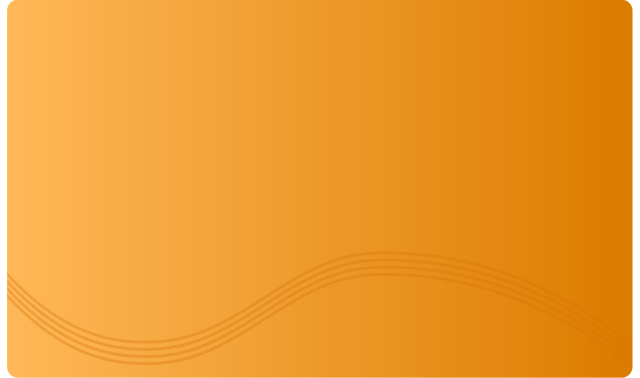
This background is drawn by a Shadertoy shader. Its source:

```glsl
// A rounded orange card on white, shaded by a horizontal gradient.
// Four thin parallel waves cross its lower part; each is a vertically shifted
// copy of one piecewise curve, drawn by its slope-corrected distance.

#define CARD_LIGHT vec3(1.0, 0.722, 0.345)
#define CARD_DARK vec3(0.863, 0.488, 0.0)
#define PAGE_COLOR vec3(1.0)
#define LINE_COLOR vec3(0.845, 0.45, 0.02)
#define LINE_ALPHA 0.34
#define LINE_COUNT 4
#define LINE_SPACING 0.0112
#define LINE_HALF_WIDTH 0.0022
#define CORNER_RADIUS 0.017

// Canvas is 1 unit wide and HEIGHT units tall.
#define HEIGHT 0.59

// Key points of the uppermost wave.
const vec2 waveStart = vec2(0.0117, 0.1615);
const vec2 waveTrough = vec2(0.228, 0.056);
const vec2 waveCrest = vec2(0.599, 0.1953);
const vec2 waveEnd = vec2(0.986, 0.0534);

float roundedBox(vec2 p, vec2 halfSize, float radius) {
    vec2 q = abs(p) - halfSize + radius;
    return length(max(q, 0.0)) + min(max(q.x, q.y), 0.0) - radius;
}

// Height of the uppermost wave: fall, S-shaped rise, long fall.
float waveHeight(float x) {
    if (x < waveTrough.x) {
        float t = (waveTrough.x - x) / (waveTrough.x - waveStart.x);
        return mix(waveTrough.y, waveStart.y, pow(t, 2.2));
    }
    if (x < waveCrest.x) {
        float t = (x - waveTrough.x) / (waveCrest.x - waveTrough.x);
        float soft = t * t * (3.0 - 2.0 * t);
        float steep = t * t * t * (10.0 + t * (6.0 * t - 15.0));
        return mix(waveTrough.y, waveCrest.y, 0.5 * (soft + steep));
    }
    float t = (x - waveCrest.x) / (waveEnd.x - waveCrest.x);
    return mix(waveCrest.y, waveEnd.y, pow(t, 2.1));
}

// Antialiased coverage of a signed distance.
float coverage(float dist, float pixel) {
    return clamp(0.5 - dist / pixel, 0.0, 1.0);
}

void mainImage(out vec4 fragColor, in vec2 fragCoord) {
    vec2 p = fragCoord / iResolution.xy * vec2(1.0, HEIGHT);
    float pixel = 1.0 / iResolution.x;

    // Card gradient
    float shade = clamp((p.x - 0.01) / 0.96, 0.0, 1.0);
    vec3 color = mix(CARD_LIGHT, CARD_DARK, shade);

    // Parallel waves
    float height = waveHeight(p.x);
    float slope = (waveHeight(p.x + 0.001) - waveHeight(p.x - 0.001)) / 0.002;
    float stretch = sqrt(1.0 + slope * slope);
    float lines = 0.0;
    for (int i = 0; i < LINE_COUNT; i++) {
        float offset = p.y - height + float(i) * LINE_SPACING;
        float dist = abs(offset) / stretch - LINE_HALF_WIDTH;
        lines = max(lines, coverage(dist, pixel));
    }
    color = mix(color, LINE_COLOR, lines * LINE_ALPHA);

    // Rounded card outline
    vec2 center = vec2(0.4997, 0.5 * HEIGHT + 0.0005);
    float card = roundedBox(p - center, vec2(0.4886, 0.5 * HEIGHT), CORNER_RADIUS);
    color = mix(PAGE_COLOR, color, coverage(card, pixel));

    fragColor = vec4(color, 1.0);
}
```
